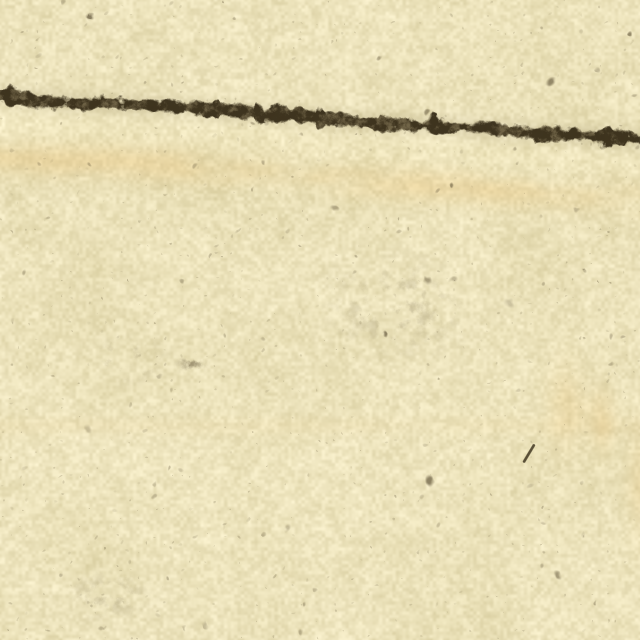
Give the GLSL for this texture, as a WebGL 1 fragment shader.

```glsl
precision highp float;
uniform vec2 u_resolution;

#define GRAIN_SCALE 190.0
#define GRAIN_STRENGTH 0.125
#define CLOUD_STRENGTH 0.055
#define CRACK_LEFT 0.849
#define CRACK_SLOPE -0.068
#define CRACK_HALF_WIDTH 0.0088
#define CRACK_RAGGED 0.019
#define STAIN_OFFSET -0.092
#define STAIN_STRENGTH 0.42
#define SPECK_STRENGTH 0.75

const vec3 PAPER = vec3(0.922, 0.885, 0.728);
const vec3 OCHRE = vec3(0.91, 0.80, 0.56);
const vec3 DIRT = vec3(0.47, 0.42, 0.30);
const vec3 SOOT = vec3(0.21, 0.17, 0.09);

float hash(vec2 p) {
  vec3 q = fract(vec3(p.xyx) * 0.1031);
  q += dot(q, q.yzx + 33.33);
  return fract((q.x + q.y) * q.z);
}

float noise(vec2 p) {
  vec2 i = floor(p), f = fract(p);
  f = f * f * (3.0 - 2.0 * f);
  return mix(mix(hash(i), hash(i + vec2(1.0, 0.0)), f.x),
             mix(hash(i + vec2(0.0, 1.0)), hash(i + 1.0), f.x), f.y);
}

float fbm(vec2 p) {
  float sum = 0.0, weight = 0.5;
  for (int i = 0; i < 4; i++) {
    sum += weight * noise(p);
    p = mat2(1.6, 1.2, -1.2, 1.6) * p + 17.3;
    weight *= 0.5;
  }
  return sum / 0.9375;
}

float blob(vec2 p, vec2 center, vec2 radius) {
  vec2 q = (p - center) / radius;
  return exp(-dot(q, q));
}

// One irregular speck in some cells of a grid
float specks(vec2 p, float cells, float chance) {
  vec2 q = p * cells + (noise(p * 150.0) - 0.5) * cells * 0.004;
  vec2 id = floor(q);
  vec2 center = 0.3 + 0.4 * vec2(hash(id + 3.1), hash(id + 8.7));
  float radius = mix(0.07, 0.16, hash(id + 21.4));
  float angle = 6.283 * hash(id + 5.9);
  vec2 d = fract(q) - center;
  d = vec2(dot(d, vec2(cos(angle), sin(angle))) * 0.7,
           dot(d, vec2(-sin(angle), cos(angle))));
  float shown = step(hash(id + 40.2), chance) * mix(0.3, 1.0, hash(id + 12.6));
  return shown * (1.0 - smoothstep(radius * 0.3, radius * 1.3, length(d)));
}

float dash(vec2 p, vec2 a, vec2 b, float width) {
  vec2 ab = b - a;
  float t = clamp(dot(p - a, ab) / dot(ab, ab), 0.0, 1.0);
  return 1.0 - smoothstep(width * 0.4, width * 1.5, length(p - a - ab * t));
}

void main() {
  vec2 p = gl_FragCoord.xy / u_resolution;
  float fromCrack = p.y - CRACK_LEFT - CRACK_SLOPE * p.x
                  - (noise(vec2(p.x * 11.0, 4.0)) - 0.5) * 0.005;

  // Paper with soft clouds and fine grain
  float cloud = fbm(p * 7.0) - 0.5;
  float mottle = fbm(p * 38.0 + 9.0) - 0.5;
  float grain = 0.65 * noise(p * GRAIN_SCALE) + 0.35 * noise(p * GRAIN_SCALE * 0.55 + 31.0) - 0.5;
  vec3 color = PAPER + CLOUD_STRENGTH * (cloud + mottle) * vec3(0.8, 0.85, 1.2);
  color += GRAIN_STRENGTH * grain * vec3(0.85, 0.9, 1.1);
  color += 0.018 * exp(-pow((fromCrack + 0.035) / 0.025, 2.0));

  // Ochre stains: a band along the crack, a faint streak and patches
  float band = exp(-pow((fromCrack - STAIN_OFFSET) / 0.026, 2.0));
  band *= smoothstep(0.25, 0.7, fbm(p * vec2(5.0, 12.0) + 2.0)) * 1.3;
  float streak = 0.4 * exp(-pow((p.y - 0.335) / 0.014, 2.0)) * noise(p * vec2(9.0, 20.0));
  float patches = blob(p, vec2(0.885, 0.365), vec2(0.028, 0.06))
                + blob(p, vec2(0.94, 0.345), vec2(0.02, 0.05))
                + 0.9 * blob(p, vec2(1.0, 0.25), vec2(0.022, 0.08));
  patches *= 0.4 + fbm(p * 22.0);
  color = mix(color, OCHRE * (1.0 + 0.08 * grain), STAIN_STRENGTH * clamp(band + streak + patches, 0.0, 1.4));

  // Grey smudges, broken up by noise
  float smudge = blob(p, vec2(0.30, 0.433), vec2(0.018, 0.015))
               + 0.6 * blob(p, vec2(0.20, 0.438), vec2(0.04, 0.025))
               + 0.4 * blob(p, vec2(0.62, 0.52), vec2(0.09, 0.06))
               + 0.4 * blob(p, vec2(0.17, 0.07), vec2(0.05, 0.03));
  color = mix(color, DIRT, 0.65 * smudge * smoothstep(0.45, 0.8, fbm(p * 65.0)));

  // Scattered specks, from few and dark to many and faint
  float dots = specks(p, 26.0, 0.022) + 0.5 * specks(p + 0.37, 48.0, 0.07)
             + 0.3 * specks(p + 0.71, 75.0, 0.14);
  color = mix(color, mix(DIRT, SOOT, 0.3), SPECK_STRENGTH * min(dots, 1.0));
  color = mix(color, SOOT, 0.8 * dash(p, vec2(0.819, 0.279), vec2(0.834, 0.304), 0.0022));

  // Crack with ragged edges, small tufts and a mottled inside
  float rough = fbm(p * 68.0 + 5.0) - 0.5;
  float tufts = smoothstep(0.64, 0.9, noise(vec2(p.x * 62.0, 7.0))) * 0.006;
  float edge = abs(fromCrack) - CRACK_HALF_WIDTH - tufts + rough * CRACK_RAGGED;
  float crack = 1.0 - smoothstep(-0.0028, 0.0028, edge);
  float shade = 0.16 * exp(-pow(fromCrack / 0.017, 2.0));
  vec3 inside = mix(SOOT, DIRT, smoothstep(0.42, 0.85, fbm(p * 105.0)) * 0.8);
  color = mix(color, DIRT, shade);
  color = mix(color, inside, 0.95 * crack);

  gl_FragColor = vec4(clamp(color, 0.0, 1.0), 1.0);
}
```
